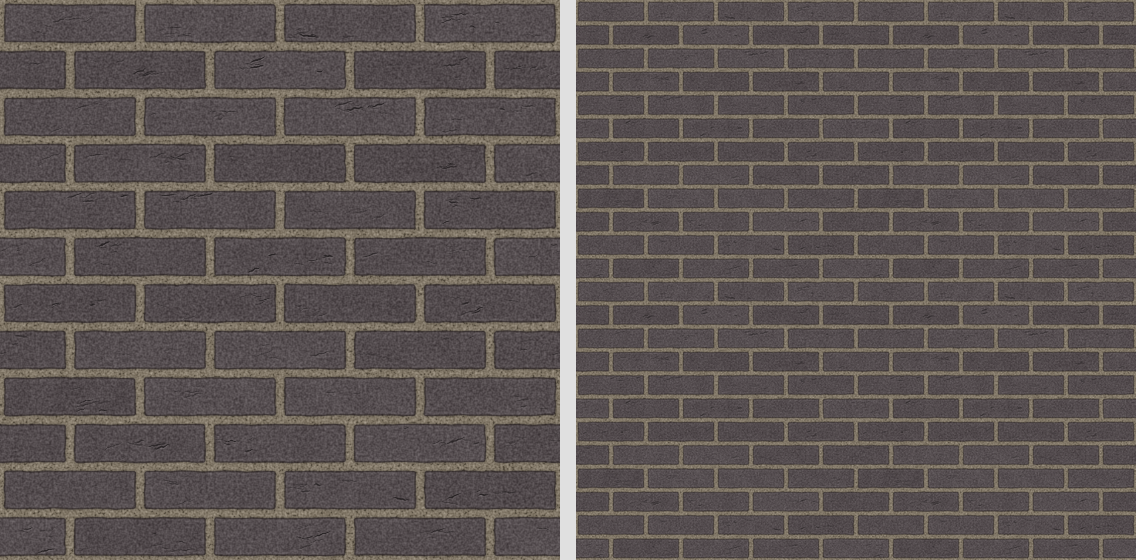
Left, the tile; right, the same tile 2 across and 2 down.
A Shadertoy shader for this texture:

```glsl
// Running-bond wall of dark grey, fissured bricks set in sandy beige mortar.

const vec2 BRICK_COUNT = vec2(4.0, 12.0);
const vec2 BRICK_HALF = vec2(0.1172, 0.0340);
const float CORNER_RADIUS = 0.0045;
const int CRACKS_PER_BRICK = 8;

const vec3 BRICK_COLOR = vec3(0.328, 0.298, 0.308);
const vec3 MORTAR_COLOR = vec3(0.515, 0.475, 0.412);
const vec3 RIM_COLOR = vec3(0.205, 0.175, 0.170);
const vec3 CRACK_COLOR = vec3(0.130, 0.115, 0.120);

// Two random values in 0..1 for an integer cell and seed
vec2 hash2(vec2 cell, int seed) {
    uvec3 v = uvec3(ivec3(ivec2(cell), seed)) * 1664525u + 1013904223u;
    v.x += v.y * v.z; v.y += v.z * v.x; v.z += v.x * v.y;
    v ^= v >> 16;
    v.x += v.y * v.z; v.y += v.z * v.x;
    return vec2(v.xy >> 16) / 65535.0;
}

float cornerSlope(vec2 cell, vec2 offset, vec2 period, int seed) {
    float angle = 6.28319 * hash2(mod(cell, period), seed).x;
    return dot(vec2(cos(angle), sin(angle)), offset);
}

// Gradient noise with a whole number of cells across the canvas
float noise(vec2 uv, vec2 period, int seed) {
    vec2 p = uv * period, i = floor(p), f = p - i;
    vec2 u = f * f * f * (f * (f * 6.0 - 15.0) + 10.0);
    vec2 e = vec2(1.0, 0.0);
    float low = mix(cornerSlope(i, f, period, seed),
                    cornerSlope(i + e, f - e, period, seed), u.x);
    float high = mix(cornerSlope(i + e.yx, f - e.yx, period, seed),
                     cornerSlope(i + 1.0, f - 1.0, period, seed), u.x);
    return mix(low, high, u.y);
}

float sandGrain(vec2 uv) {
    return noise(uv, vec2(283.0), 1) + 0.9 * noise(uv, vec2(197.0), 2)
         + 0.5 * noise(uv, vec2(113.0), 3);
}

float roundedBox(vec2 p, vec2 halfSize, float radius) {
    vec2 q = abs(p) - halfSize + radius;
    return length(max(q, 0.0)) + min(max(q.x, q.y), 0.0) - radius;
}

// Tapered, nearly horizontal fissures gathered around a random spot
float cracks(vec2 p, vec2 id, float softness) {
    vec2 cluster = (hash2(id, 20) - 0.5) * vec2(0.17, 0.046);
    float amount = mix(0.35, 1.0, hash2(id, 21).x);
    float mask = 0.0;
    for (int i = 0; i < CRACKS_PER_BRICK; i++) {
        vec2 place = hash2(id, 30 + i) - 0.5;
        vec2 shape = hash2(id, 50 + i);
        vec2 style = hash2(id, 70 + i);
        // Every third fissure strays from the cluster
        vec2 center = i % 3 == 0 ? place * vec2(0.20, 0.055)
                                 : cluster + place * vec2(0.065, 0.018);
        vec2 q = p - center;
        q.y -= q.x * mix(-0.20, 0.42, style.x);
        float t = abs(q.x) / mix(0.005, 0.021, shape.x);
        float width = mix(0.0003, 0.0014, shape.y * shape.y) * (1.0 - t * t);
        float line = 1.0 - smoothstep(-softness, softness, abs(q.y) - width);
        line *= 1.0 - smoothstep(0.6, 1.0, t);
        mask = max(mask, line * amount * mix(0.3, 1.5, style.y));
    }
    return min(mask, 1.0);
}

void mainImage(out vec4 fragColor, in vec2 fragCoord) {
    vec2 uv = fragCoord / iResolution.xy;
    float pixel = 1.0 / min(iResolution.x, iResolution.y);

    // Brick layout: every other course moves by half a brick
    vec2 grid = uv * BRICK_COUNT;
    float row = floor(grid.y);
    grid.x += 0.5 * (1.0 - mod(row, 2.0));
    vec2 id = vec2(mod(floor(grid.x), BRICK_COUNT.x), row);
    vec2 local = (fract(grid) - 0.5) / BRICK_COUNT;

    // Uneven hand-moulded outline
    vec2 wobble = vec2(noise(uv, vec2(26.0, 44.0), 4), noise(uv, vec2(26.0, 44.0), 5));
    wobble += 0.4 * vec2(noise(uv, vec2(90.0), 6), noise(uv, vec2(90.0), 7));
    float dist = roundedBox(local + 0.0021 * wobble, BRICK_HALF, CORNER_RADIUS);
    float brickMask = 1.0 - smoothstep(-0.7 * pixel, 0.7 * pixel, dist);

    float grain = sandGrain(uv);
    float mottle = noise(uv, vec2(21.0), 8) + 0.6 * noise(uv, vec2(52.0), 9);

    // Mortar with dark pits and a soft contact shadow
    vec3 mortar = MORTAR_COLOR + 0.13 * grain + 0.025 * mottle;
    mortar *= 1.0 - 0.18 * smoothstep(0.40, 0.75, -grain);
    mortar *= 1.0 - 0.25 * exp(-max(dist, 0.0) / 0.0018);

    // Brick face with slight tone changes and a faintly raised edge
    float tone = 0.022 * (hash2(id, 10).x - 0.5);
    vec3 brick = BRICK_COLOR + tone + 0.085 * grain + 0.022 * mottle;
    brick += 0.022 * smoothstep(-0.009, -0.004, dist);

    // Fissures with a lit lower lip
    vec2 jagged = local;
    jagged.y += 0.0030 * noise(uv, vec2(95.0, 60.0), 11)
              + 0.0014 * noise(uv, vec2(190.0, 120.0), 12);
    float softness = 0.0005 + 0.4 * pixel;
    float crack = cracks(jagged, id, softness);
    float lip = cracks(jagged + vec2(0.0, 0.0024), id, softness);
    brick += 0.05 * lip * (1.0 - crack);
    brick = mix(brick, CRACK_COLOR, 0.85 * crack);

    // Dark rounded rim
    float rim = smoothstep(-0.0042, -0.0006, dist);
    brick = mix(brick, RIM_COLOR + 0.05 * grain, 0.80 * rim);

    fragColor = vec4(clamp(mix(mortar, brick, brickMask), 0.0, 1.0), 1.0);
}
```
